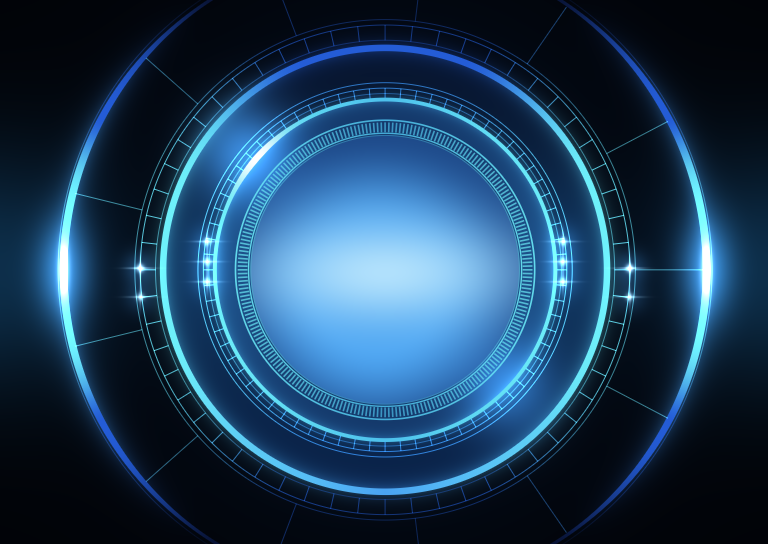
Reproduce this background procedurally as a Shadertoy shader.

```glsl
#define TAU 6.2831853
#define CENTER vec2(0.002, 0.004)
#define OUTER_R 0.591
#define LADDER_R 0.450
#define MAIN_R 0.408
#define BRIGHT_R 0.313
#define DIAL_R 0.262
#define DISC_R 0.247
#define SPOKES 13.0
#define DIAL_TICKS 240.0
#define HAIRLINE 0.0018

const vec3 CYAN = vec3(0.43, 0.94, 0.98);
const vec3 BLUE = vec3(0.14, 0.36, 0.84);
const vec3 SKY = vec3(0.29, 0.64, 0.95);
const vec3 PALE = vec3(0.71, 0.89, 0.99);

// Antialiased coverage of a line of width w at signed distance d
float line(float d, float w) {
    float px = 1.0 / iResolution.y;
    float lo = max(d - 0.5 * px, -0.5 * w);
    float hi = min(d + 0.5 * px, 0.5 * w);
    return clamp((hi - lo) / px, 0.0, 1.0);
}

// Radial marks, evenly spaced, between two radii
float ticks(vec2 p, float count, float inner, float outer, float w) {
    float r = length(p);
    float turn = atan(p.y, p.x) / TAU * count;
    float arc = (fract(turn + 0.5) - 0.5) * TAU * r / count;
    return line(arc, w) * line(r - 0.5 * (inner + outer), outer - inner);
}

float inside(float r, float radius) {
    float px = 1.0 / iResolution.y;
    return 1.0 - smoothstep(-px, px, r - radius);
}

float blob(vec2 p, vec2 size) {
    p /= size;
    return exp(-dot(p, p));
}

// Small star: soft halo, hot core and crossed streaks
vec3 sparkle(vec2 p) {
    float streaks = blob(p, vec2(0.025, 0.002)) + blob(p, vec2(0.002, 0.02));
    return SKY * 0.35 * blob(p, vec2(0.03))
         + vec3(0.8, 0.95, 1.0) * (blob(p, vec2(0.007)) + 0.5 * streaks);
}

vec3 backdrop(vec2 p, float r) {
    float belt = exp(-p.y * p.y / 0.045);
    vec3 col = vec3(0.004, 0.011, 0.026);
    col += vec3(0.045, 0.17, 0.26) * belt * smoothstep(0.35, 0.75, abs(p.x));
    col += vec3(0.015, 0.055, 0.12) * exp(-r * r / 0.2);
    // Stacked translucent plates
    vec3 plate = mix(vec3(0.025, 0.075, 0.17), vec3(0.06, 0.20, 0.36), belt);
    plate += vec3(0.01, 0.05, 0.10) * smoothstep(0.0, -0.4, p.y);
    col = mix(col, plate, inside(r, MAIN_R));
    vec3 collar = mix(vec3(0.07, 0.20, 0.39), vec3(0.11, 0.31, 0.53), belt);
    return mix(col, collar, inside(r, BRIGHT_R));
}

vec3 disc(vec2 p) {
    float shade = smoothstep(0.10, 0.29, length(p + vec2(0.015, 0.04)));
    vec3 col = mix(SKY, vec3(0.11, 0.28, 0.53), shade);
    col = mix(col, vec3(0.38, 0.70, 0.95), 0.6 * blob(p, vec2(0.27, 0.14)));
    return mix(col, PALE, 0.95 * blob(p + vec2(0.0, 0.005), vec2(0.21, 0.083)));
}

void mainImage(out vec4 fragColor, in vec2 fragCoord) {
    vec2 p = (fragCoord - 0.5 * iResolution.xy) / iResolution.y - CENTER;
    float r = length(p);
    float side = abs(p.x) / max(r, 0.001);
    float low = smoothstep(0.0, -0.4, p.y);
    vec3 tint = mix(BLUE, CYAN, smoothstep(0.35, 0.95, side));

    vec3 col = backdrop(p, r);
    col = mix(col, disc(p), inside(r, DISC_R));

    // Broad light on the collar, upper left and lower right
    float outsideDisc = 1.0 - 0.75 * inside(r, DISC_R);
    col += SKY * 0.65 * blob(p - vec2(-0.255, 0.215), vec2(0.085)) * outsideDisc;
    col += SKY * 0.45 * blob(p - vec2(0.225, -0.215), vec2(0.085)) * outsideDisc;

    // Outer ring, fading to dark navy away from the sides
    float lit = smoothstep(0.55, 1.0, side);
    vec3 rim = mix(vec3(0.03, 0.07, 0.20), BLUE, smoothstep(0.5, 0.88, side));
    rim = mix(rim, CYAN, smoothstep(0.88, 0.98, side));
    rim = mix(rim, vec3(1.0), exp(-p.y * p.y / 0.0015));
    col += mix(BLUE, SKY, lit) * 0.5 * lit * exp(-abs(r - OUTER_R) / 0.018);
    col = mix(col, rim, line(r - OUTER_R, mix(0.006, 0.014, lit)));
    col += rim * 0.35 * line(r - OUTER_R - 0.010, HAIRLINE);

    // Spokes and the outer ladder
    float ladder = line(r - LADDER_R, HAIRLINE)
                 + 0.7 * line(r - LADDER_R - 0.010, HAIRLINE)
                 + 0.6 * line(r - LADDER_R + 0.028, HAIRLINE)
                 + ticks(p, 56.0, LADDER_R - 0.028, LADDER_R, HAIRLINE);
    ladder += 0.7 * ticks(p, SPOKES, LADDER_R + 0.010, OUTER_R - 0.004, HAIRLINE);
    col += tint * ladder * mix(0.45, 0.75, side);

    // Main ring
    vec3 band = mix(tint, mix(SKY, CYAN, side), low);
    col += band * 0.35 * exp(-abs(r - MAIN_R) / 0.014);
    col = mix(col, band, line(r - MAIN_R, 0.012));

    // Bright ring with the inner ladder
    vec3 aqua = mix(vec3(0.30, 0.75, 0.92), CYAN, side);
    float scale = line(r - BRIGHT_R - 0.021, HAIRLINE) + line(r - BRIGHT_R - 0.031, HAIRLINE)
                + 0.6 * line(r - BRIGHT_R - 0.011, HAIRLINE)
                + ticks(p, 72.0, BRIGHT_R, BRIGHT_R + 0.021, HAIRLINE);
    col += mix(tint, aqua, 0.5) * 0.65 * scale;
    col += aqua * 0.25 * exp(-abs(r - BRIGHT_R) / 0.010);
    float flare = blob(p - vec2(-0.235, 0.205), vec2(0.06));
    col = mix(col, mix(aqua, vec3(1.0), flare), line(r - BRIGHT_R, 0.007 + 0.005 * flare));

    // Fine dial around the disc
    float dial = line(r - DIAL_R - 0.013, 0.003) + line(r - DIAL_R + 0.011, 0.0025)
               + 0.5 * line(r - DISC_R, HAIRLINE)
               + 0.8 * ticks(p, DIAL_TICKS, DIAL_R - 0.009, DIAL_R + 0.009, 0.003);
    col = mix(col, aqua, min(dial, 1.0) * 0.85);

    // Sparkles mirrored on both sides
    for (float s = -1.0; s < 2.0; s += 2.0) {
        vec2 rimPoint = p - vec2(s * OUTER_R, 0.0);
        col += SKY * 0.55 * blob(rimPoint, vec2(0.05, 0.09));
        col += 0.7 * blob(rimPoint, vec2(0.009, 0.045));
        for (float i = 0.0; i < 3.0; i++) {
            col += 0.65 * sparkle(p - vec2(s * 0.327, 0.052 - 0.037 * i));
            if (i < 2.0) col += (0.9 - 0.3 * i) * sparkle(p - vec2(s * LADDER_R, 0.003 - 0.053 * i));
        }
    }
    fragColor = vec4(clamp(col, 0.0, 1.0), 1.0);
}
```
